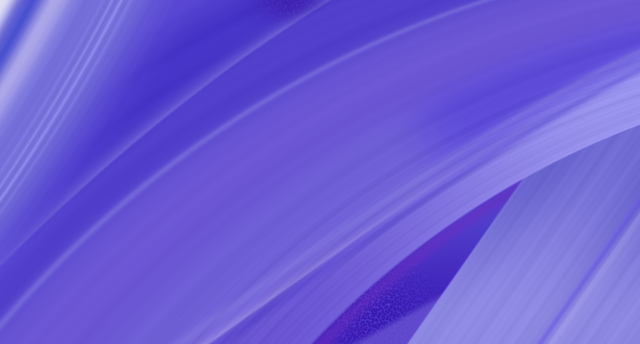
Write a Shadertoy shader that draws this background.

```glsl
const vec3 INDIGO   = vec3(0.27, 0.20, 0.78);
const vec3 ROYAL    = vec3(0.32, 0.25, 0.80);
const vec3 VIOLET   = vec3(0.42, 0.335, 0.83);
const vec3 IRIS     = vec3(0.45, 0.43, 0.85);
const vec3 LAVENDER = vec3(0.55, 0.53, 0.88);
const vec3 PALE     = vec3(0.72, 0.70, 0.93);

// Soft symmetric line
float ridge(float d, float width) {
    return exp(-d * d / (width * width));
}

// Crisp on the negative side, fading slowly on the positive side
float crease(float d, float fade) {
    return smoothstep(-0.006, 0.003, d) * exp(-max(d, 0.0) / fade);
}

// Layered sines across a ribbon, drifting slowly along it
float fibres(float across, float along, float scale) {
    float s = across * scale;
    return 0.45 * sin(s + 1.7 * sin(s * 0.37 + along))
         + 0.30 * sin(s * 2.3 + 1.3 * along + 1.0)
         + 0.25 * sin(s * 4.1 - 2.0 * along + 2.5);
}

vec2 hash2(vec2 c) {
    vec2 q = vec2(dot(c, vec2(127.1, 311.7)), dot(c, vec2(269.5, 183.3)));
    return fract(sin(q) * 43758.5);
}

// Distance to the nearest scattered point
float cellular(vec2 p) {
    vec2 cell = floor(p), f = fract(p);
    float nearest = 2.0;
    for (int j = -1; j <= 1; j++)
    for (int i = -1; i <= 1; i++) {
        vec2 o = vec2(i, j);
        nearest = min(nearest, length(o + hash2(cell + o) - f));
    }
    return nearest;
}

// Fanning arc coordinates: x runs across the sweep, y is the angle along it
vec2 sweepCoords(vec2 p) {
    vec2 d = vec2(2.835, -1.67) - p;
    float angle = atan(d.x, -d.y);
    float across = length(d) - 2.505 - 0.1 * (angle - 0.4);
    return vec2(across / (1.0 + 0.8 * (angle - 0.6)), angle);
}

vec3 sweepColor(float v, float a) {
    float right = 1.0 - smoothstep(0.40, 0.88, a);
    float fold = 0.115 + (a - 0.67) * (a - 0.67);
    float upper = 0.65 + 0.7 * (0.95 - a) * (0.95 - a);

    // Broad bands from the lower edge upward
    vec3 c = mix(VIOLET, LAVENDER + 0.05, right);
    vec3 inner = mix(mix(VIOLET, IRIS, 0.4), ROYAL + 0.045, smoothstep(0.45, 0.75, right));
    c = mix(c, inner, smoothstep(fold - 0.06, fold + 0.08, v));
    c = mix(c, VIOLET, smoothstep(0.28, 0.40, v));
    c = mix(c, ROYAL, smoothstep(0.47, 0.60, v));
    c = mix(c, INDIGO, smoothstep(upper - 0.02, upper + 0.05, v));
    c = mix(c, ROYAL + 0.025, smoothstep(0.78, 0.92, v));

    // Folded edges and fine strands
    c = mix(c, PALE, 0.55 * crease(v - fold, 0.014) * smoothstep(0.45, 0.9, a));
    c = mix(c, LAVENDER, 0.35 * ridge(v - fold - 0.04, 0.012));
    c = mix(c, INDIGO, 0.30 * ridge(v - fold + 0.018, 0.012));
    c = mix(c, LAVENDER, 0.40 * ridge(v - 0.56, 0.008) + 0.12 * ridge(v - 0.54, 0.03));
    c = mix(c, LAVENDER, 0.50 * crease(v - upper, 0.016));
    float fineness = 1.0 - smoothstep(0.15, 0.32, v);
    c += 0.012 * fibres(v, a * 2.0, 42.0);
    c += 0.022 * fineness * fibres(v, a * 3.0, 120.0);
    return c;
}

vec3 leftColor(float u, float y) {
    vec3 c = mix(IRIS, ROYAL + 0.03, smoothstep(-0.02, 0.20, u));
    c = mix(c, PALE, 0.85 * ridge(u + 0.20, 0.05));
    c = mix(c, vec3(0.27, 0.30, 0.80), 0.9 * ridge(u + 0.265, 0.03));
    c = mix(c, vec3(0.88, 0.88, 0.97), 1.0 - smoothstep(-0.35, -0.29, u));
    // Bundle of parallel pleats
    float pleat = pow(0.5 + 0.5 * sin(u * 230.0 + y * 3.0), 2.0);
    c = mix(c, LAVENDER + 0.07, 0.65 * pleat * ridge(u + 0.015, 0.04));
    return c + 0.015 * fibres(u, y * 2.0, 70.0);
}

vec3 rightColor(float w, float y) {
    vec3 c = mix(LAVENDER, IRIS - 0.04, smoothstep(0.05, 0.55, y));
    c = mix(c, LAVENDER + 0.03, 0.5 * ridge(w - 0.22, 0.10) * (1.0 - y));
    c = mix(c, ROYAL + 0.08, 0.6 * ridge(w - 0.385, 0.012));
    c = mix(c, PALE, 0.35 * crease(w - 0.41, 0.025));
    return c + 0.022 * fibres(w, y * 2.0, 65.0);
}

// Deep recess with grain, a violet sheen and a lighter lower fold
vec3 recessColor(vec2 p, float v) {
    vec3 c = mix(vec3(0.25, 0.14, 0.73), ROYAL, smoothstep(0.10, 0.42, p.y));
    float grain = cellular(p * 130.0) - 0.45;
    float patchMask = ridge(length(p - vec2(1.07, 0.10)), 0.14);
    c += vec3(0.10, 0.22, 0.25) * grain * patchMask;
    c = mix(c, vec3(0.41, 0.18, 0.76), 0.6 * ridge(v + 0.018, 0.02));
    float lowerFold = p.y - 0.55 * (p.x - 1.03);
    return mix(c, VIOLET, 0.75 * (1.0 - smoothstep(-0.015, 0.015, lowerFold)));
}

void mainImage(out vec4 fragColor, in vec2 fragCoord) {
    vec2 p = fragCoord / iResolution.y;
    vec2 s = sweepCoords(p);
    float w = p.x - 1.184 - 0.7 * p.y;
    float u = p.x - 0.62 * (p.y - 0.42) - 0.15 * (p.y - 0.42) * (1.0 - p.y);

    // Lower layers, then the main sweep, then the left ribbon
    vec3 c = mix(recessColor(p, s.x), rightColor(w, p.y), smoothstep(-0.005, 0.005, w));
    c = mix(c, sweepColor(s.x, s.y), smoothstep(-0.004, 0.004, s.x));
    c = mix(c, leftColor(u, p.y), 1.0 - smoothstep(0.02, 0.26, u));

    // Dark notch at the top
    float notch = ridge(p.x - 0.84, 0.09) * smoothstep(0.90, 1.0, p.y) * smoothstep(0.70, 0.74, s.x);
    float speckle = 0.08 * (cellular(p * 130.0) - 0.45);
    c = mix(c, vec3(0.25, 0.12, 0.68) + speckle, 0.8 * notch);
    fragColor = vec4(clamp(c, 0.0, 1.0), 1.0);
}
```
